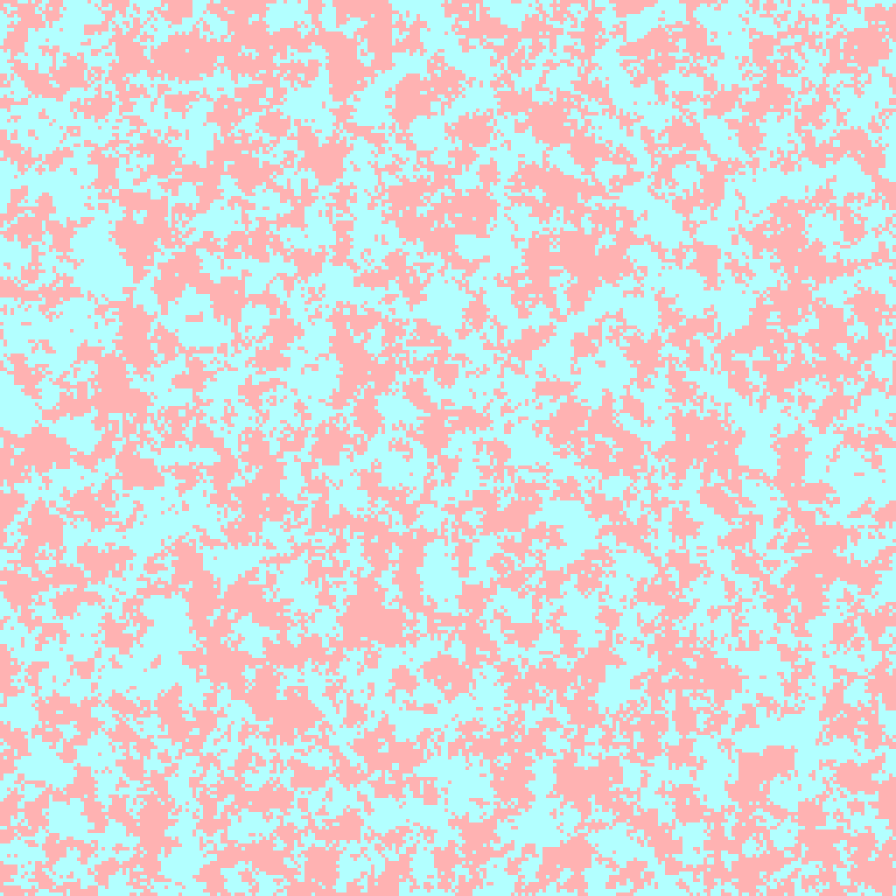
This texture is drawn by a three.js fragment shader. Its source:

```glsl
// Ragged two-colour speckle: smoothed random cells cut at a threshold.

varying vec2 vUv;

const vec3 CYAN = vec3(0.70, 1.00, 1.00);
const vec3 PINK = vec3(1.00, 0.70, 0.70);
const float CELLS = 256.0;      // cells across the canvas
const float CLUMP = 2.0;        // decay length of the clumps, in cells
const float CORE = 0.5;         // softens the peak of the kernel
const float CYAN_BIAS = 0.05;   // shifts the threshold, in deviations
const int REACH = 5;            // kernel radius, in cells
const float SNAP = 0.01;        // tolerance for pixels aligned to cells

// Random value from 0 to 1 for a cell
float hash(vec2 cell) {
  vec3 p = fract(vec3(cell.xyx) * 0.1031);
  p += dot(p, p.yzx + 33.33);
  return fract((p.x + p.y) * p.z);
}

// 1 where the locally averaged noise of a cell makes it cyan, else 0
float isCyan(vec2 cell) {
  float sum = 0.0;
  float power = 0.0;
  for (int y = -REACH; y <= REACH; y++) {
    for (int x = -REACH; x <= REACH; x++) {
      vec2 offset = vec2(float(x), float(y));
      float r = length(offset);
      float weight = exp(-r / CLUMP) / sqrt(r + CORE);
      sum += weight * (hash(cell + offset + float(REACH) + 7.0) - 0.5);
      power += weight * weight;
    }
  }
  float deviation = sqrt(power / 12.0);
  return step(-CYAN_BIAS * deviation, sum);
}

void main() {
  // Cells touched by the footprint of this pixel
  vec2 p = vUv * CELLS;
  vec2 footprint = max(fwidth(p), vec2(0.0001));
  vec2 low = floor(p - 0.5 * footprint + SNAP);
  vec2 high = floor(p + 0.5 * footprint - SNAP);
  high = max(high, low);

  // Blend by covered area only where a cell border crosses the pixel
  float cyan = isCyan(low);
  if (high.x > low.x || high.y > low.y) {
    vec2 share = clamp((p + 0.5 * footprint - high) / footprint, 0.0, 1.0);
    float bottom = mix(cyan, isCyan(vec2(high.x, low.y)), share.x);
    float top = mix(isCyan(vec2(low.x, high.y)), isCyan(high), share.x);
    cyan = mix(bottom, top, share.y);
  }

  gl_FragColor = vec4(mix(PINK, CYAN, cyan), 1.0);
}
```
